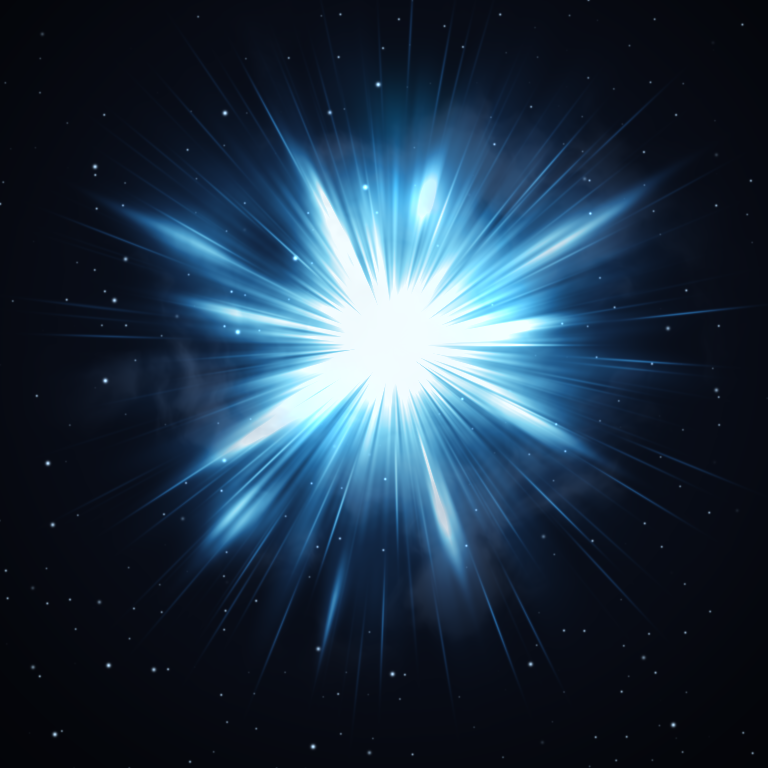
Write a WebGL 2 fragment shader that draws this background.

```glsl
#version 300 es
precision highp float;
// A blue-white stellar burst over a dark, starry sky.
// Polar noise makes the fibres, oriented gaussians the main jets, and fbm the
// smoke; their summed energy is coloured by a six-step ramp.
uniform vec2 u_resolution;
out vec4 fragColor;

const float TAU = 6.2831853;
const float NO_WRAP = 4096.0;
const vec2 CENTER = vec2(0.512, 0.551);

const vec3 RAMP[6] = vec3[6](
  vec3(0.025, 0.032, 0.062), vec3(0.07, 0.16, 0.28), vec3(0.13, 0.36, 0.56),
  vec3(0.29, 0.61, 0.79), vec3(0.52, 0.84, 0.95), vec3(0.95, 0.99, 1.0));

// Jets: angle in degrees, middle radius, half length, width
const vec4 JETS[11] = vec4[11](
  vec4(117.0, 0.20, 0.11, 0.014), vec4(153.5, 0.31, 0.10, 0.013),
  vec4(168.0, 0.20, 0.11, 0.011), vec4(32.0, 0.28, 0.13, 0.017),
  vec4(7.5, 0.17, 0.09, 0.012), vec4(-29.0, 0.19, 0.12, 0.017),
  vec4(-73.5, 0.25, 0.09, 0.012), vec4(77.0, 0.20, 0.06, 0.021),
  vec4(212.0, 0.20, 0.14, 0.017), vec4(228.0, 0.30, 0.08, 0.022),
  vec4(257.0, 0.35, 0.08, 0.004));

// Dark hollows and cyan glows: position, radius, strength
const vec4 HOLLOWS[7] = vec4[7](
  vec4(0.35, 0.68, 0.06, 0.75), vec4(0.64, 0.745, 0.06, 0.7),
  vec4(0.27, 0.50, 0.08, 0.7), vec4(0.65, 0.43, 0.07, 0.75),
  vec4(0.455, 0.845, 0.06, 0.7), vec4(0.52, 0.31, 0.09, 0.55),
  vec4(0.74, 0.63, 0.05, 0.5));
const vec4 GLOWS[4] = vec4[4](
  vec4(0.555, 0.76, 0.06, 1.0), vec4(0.42, 0.45, 0.05, 1.0),
  vec4(0.65, 0.62, 0.06, 0.7), vec4(0.53, 0.84, 0.06, 0.6));

float hash(vec2 p) {
  return fract(sin(dot(p, vec2(127.1, 311.7))) * 43758.5453);
}

// Value noise that repeats along x
float noise(vec2 p, float period) {
  vec2 i = floor(p), f = fract(p);
  f = f * f * (3.0 - 2.0 * f);
  float x0 = mod(i.x, period), x1 = mod(i.x + 1.0, period);
  return mix(mix(hash(vec2(x0, i.y)), hash(vec2(x1, i.y)), f.x),
             mix(hash(vec2(x0, i.y + 1.0)), hash(vec2(x1, i.y + 1.0)), f.x), f.y);
}

float fbm(vec2 p) {
  float sum = 0.0, gain = 0.5;
  for (int i = 0; i < 5; i++) {
    sum += gain * noise(p, NO_WRAP);
    p = mat2(1.6, 1.2, -1.2, 1.6) * p + 17.0;
    gain *= 0.5;
  }
  return sum;
}

float spot(vec2 p, vec4 s) {
  vec2 d = (p - s.xy) / s.z;
  return s.w * exp(-dot(d, d));
}

// Tapered streak with a soft halo
float jet(vec2 p, vec4 j) {
  vec2 dir = vec2(cos(radians(j.x)), sin(radians(j.x)));
  float t = (dot(p, dir) - j.y) / j.z;
  float across = (p.y * dir.x - p.x * dir.y) / (j.w * clamp(1.0 - 0.5 * t, 0.25, 1.6));
  return exp(-1.8 * t * t) * (0.42 * exp(-across * across) + 0.16 * exp(-across * across / 9.0));
}

// One thin random streak in each angular sector
float sparks(float turn, float r, float count) {
  float sector = floor(turn * count);
  float shift = 0.3 + 0.4 * hash(vec2(sector, count));
  float across = (fract(turn * count) - shift) * r * TAU / count;
  float t = (r - mix(0.16, 0.42, hash(vec2(sector, 5.0)))) / 0.06;
  float power = hash(vec2(sector, 9.0));
  return power * power * exp(-t * t) * exp(-pow(across / 0.0017, 2.0));
}

float stars(vec2 p, float count, float size) {
  vec2 cell = floor(p * count);
  vec2 site = 0.2 + 0.6 * vec2(hash(cell + 3.1), hash(cell + 7.7));
  float d = length(fract(p * count) - site) / count;
  float power = hash(cell + 13.3);
  return smoothstep(0.55, 1.0, power) * exp(-pow(d / (size * (0.5 + power)), 2.0));
}

void main() {
  vec2 uv = (gl_FragCoord.xy - 0.5 * u_resolution) / min(u_resolution.x, u_resolution.y) + 0.5;
  vec2 p = uv - CENTER;
  float r = length(p);
  float turn = atan(p.y, p.x) / TAU + 0.5;

  // Fibres and smoke
  float broad = noise(vec2(turn * 22.0, r * 5.0), 22.0);
  float beams = noise(vec2(turn * 72.0, r * 6.0 + 20.0), 72.0);
  float fine = noise(vec2(turn * 210.0, r * 9.0 + 40.0), 210.0);
  float fibres = 0.35 * broad + 0.35 * beams + 0.3 * fine;
  float smoke = fbm(uv * 9.0 + 1.5 * fbm(uv * 6.0 + 30.0) + 10.0);
  float reach = mix(0.36, 0.53, noise(vec2(turn * 60.0, 3.0), 60.0));
  float fade = 1.0 - smoothstep(0.4 * reach, reach, r);

  // Energy of body, hollows, jets and core
  float energy = 0.66 * exp(-r * r / 0.095) * fade * (0.1 + 1.1 * fibres + 0.6 * (smoke - 0.3));
  for (int i = 0; i < 7; i++) energy *= 1.0 - spot(uv, HOLLOWS[i]) * (0.65 + 0.7 * (1.0 - smoke) * 0.5);
  for (int i = 0; i < 11; i++) energy += jet(p, JETS[i]) * (0.45 + 0.7 * fine + 0.5 * smoke);
  energy += 0.35 * (sparks(turn, r, 67.0) + sparks(turn, r, 113.0)) * smoothstep(0.08, 0.16, r);
  energy += 0.75 * exp(-pow(r / 0.105, 1.6)) * (0.5 + fibres) + 0.6 * exp(-r * r / 0.0014);
  energy += 0.07 * exp(-r * r / 0.16);

  // Colour ramp, cyan glows and grey smoke
  vec3 color = RAMP[0] * (1.0 - 0.5 * smoothstep(0.4, 0.75, r));
  for (int i = 1; i < 6; i++) color = mix(color, RAMP[i], clamp(energy * 5.0 - float(i - 1), 0.0, 1.0));
  for (int i = 0; i < 4; i++) color += vec3(0.0, 0.2, 0.28) * spot(uv, GLOWS[i]) * (0.4 + fibres);
  float haze = smoothstep(0.45, 0.75, smoke) * exp(-pow((r - 0.25) / 0.11, 2.0));
  color = mix(color, vec3(0.36, 0.45, 0.58), 0.35 * haze);

  // Stars
  float starlight = stars(uv, 11.0, 0.0019) + 0.6 * stars(uv + 0.37, 25.0, 0.0011);
  color += vec3(0.75, 0.9, 1.0) * starlight * (1.0 - smoothstep(0.5, 0.9, energy));
  fragColor = vec4(min(color, 1.0), 1.0);
}
```
